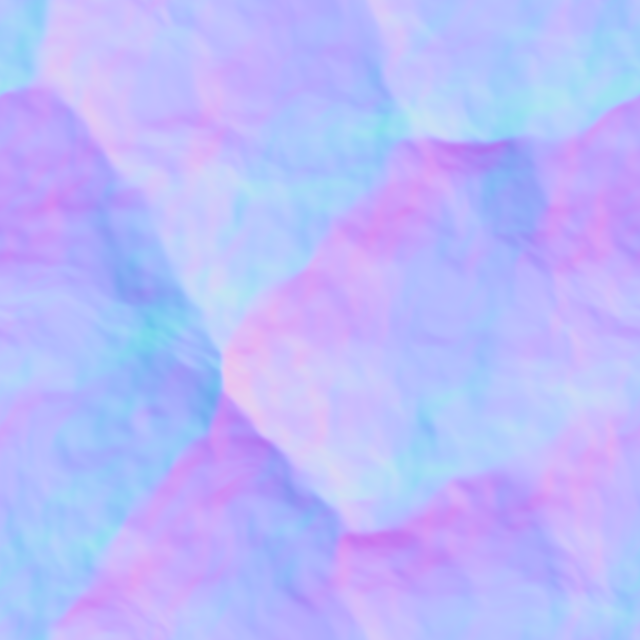
Write a Shadertoy shader that draws this texture map.

```glsl
// Tileable tangent-space normal map of soft, creased rock, in gamma-encoded colour.

const float TAU = 6.2831853;
const vec2 ORIGIN = vec2(0.0, 0.25);  // where the tile is cut from the pattern
const float BOULDER_CELLS = 3.0;      // large bumps per side
const float BOULDER_HEIGHT = 0.74;
const float LUMP_CELLS = 6.0;         // small bumps per side
const float LUMP_HEIGHT = 0.42;
const float SIZE_SPREAD = 0.25;       // variation of bump sizes
const float TALLNESS = 1.32;          // stretch of the bumps upwards
const float DIAGONAL = 0.34;          // stretch of the bumps to the upper right
const float CREASE_SHARPNESS = 66.0;
const float WARP_FREQ = 4.0;
const float WARP_AMOUNT = 0.066;
const float GRAIN_FREQ = 5.0;
const float GRAIN_HEIGHT = 0.012;
const float OCTAVE_GAIN = 0.43;
const int OCTAVES = 4;
const float SLOPE_STEP = 0.0033;      // sampling distance, softens the creases
const vec2 SLOPE_SCALE = vec2(1.06, 1.12);
const float GAMMA = 2.2;

// Lattice cell wrapped into 0..period-1, safe against rounding
vec2 wrapCell(vec2 cell, float period) {
    return floor(mod(cell + 0.5, period));
}

// Two random values in 0..1 for a non-negative lattice cell
vec2 hash(vec2 cell, float seed) {
    uvec2 v = uvec2(cell + seed * vec2(37.0, 91.0));
    v = v * 1664525u + 1013904223u;
    v.x += v.y * 1664525u;
    v.y += v.x * 1664525u;
    v ^= v >> 16u;
    v.x += v.y * 1664525u;
    v.y += v.x * 1664525u;
    v ^= v >> 16u;
    return vec2(v & 65535u) / 65535.0;
}

float cornerRamp(vec2 cell, vec2 offset, float period, float seed) {
    float angle = TAU * hash(wrapCell(cell, period), seed).x;
    return dot(vec2(cos(angle), sin(angle)), offset);
}

// Gradient noise that wraps after a whole number of cells
float noise(vec2 p, float period, float seed) {
    vec2 i = floor(p), f = p - i;
    vec2 u = f * f * f * (f * (f * 6.0 - 15.0) + 10.0);
    vec2 e = vec2(1.0, 0.0);
    float low = mix(cornerRamp(i, f, period, seed),
                    cornerRamp(i + e.xy, f - e.xy, period, seed), u.x);
    float high = mix(cornerRamp(i + e.yx, f - e.yx, period, seed),
                     cornerRamp(i + e.xx, f - e.xx, period, seed), u.x);
    return mix(low, high, u.y);
}

float fbm(vec2 p, float freq, float seed) {
    float sum = 0.0, amp = 1.0;
    for (int k = 0; k < OCTAVES; k++) {
        sum += amp * noise(p * freq, freq, seed + float(k));
        freq *= 2.0;
        amp *= OCTAVE_GAIN;
    }
    return sum;
}

// Rounded bumps meeting in creases: smooth minimum of squared distances
float bumps(vec2 p, float cells, float seed) {
    vec2 q = p * cells, base = floor(q);
    float sharpness = CREASE_SHARPNESS * cells;
    float sum = 0.0;
    for (int y = -2; y <= 2; y++) {
        for (int x = -2; x <= 2; x++) {
            vec2 cell = base + vec2(x, y);
            vec2 wrapped = wrapCell(cell, cells);
            vec2 d = cell + hash(wrapped, seed) - q;
            float size = SIZE_SPREAD * hash(wrapped, seed + 1.0).x;
            float dist2 = TALLNESS * d.x * d.x + d.y * d.y - 2.0 * DIAGONAL * d.x * d.y;
            sum += exp(-sharpness * (dist2 + size) / (cells * cells));
        }
    }
    return log(sum) / sharpness;
}

float height(vec2 p) {
    vec2 warp = vec2(fbm(p, WARP_FREQ, 11.0), fbm(p, WARP_FREQ, 23.0));
    vec2 q = p + WARP_AMOUNT * warp;
    return BOULDER_HEIGHT * bumps(q, BOULDER_CELLS, 5.0)
         + LUMP_HEIGHT * bumps(q, LUMP_CELLS, 41.0)
         + GRAIN_HEIGHT * fbm(q, GRAIN_FREQ, 61.0);
}

void mainImage(out vec4 fragColor, in vec2 fragCoord) {
    vec2 uv = fragCoord / iResolution.xy + ORIGIN;

    // Slope by central differences
    vec2 e = vec2(SLOPE_STEP, 0.0);
    vec2 slope = vec2(height(uv + e.xy) - height(uv - e.xy),
                      height(uv + e.yx) - height(uv - e.yx)) / (2.0 * SLOPE_STEP);

    // Pack the normal into colour
    vec3 normal = normalize(vec3(slope * SLOPE_SCALE, 1.0));
    fragColor = vec4(pow(0.5 + 0.5 * normal, vec3(1.0 / GAMMA)), 1.0);
}
```
